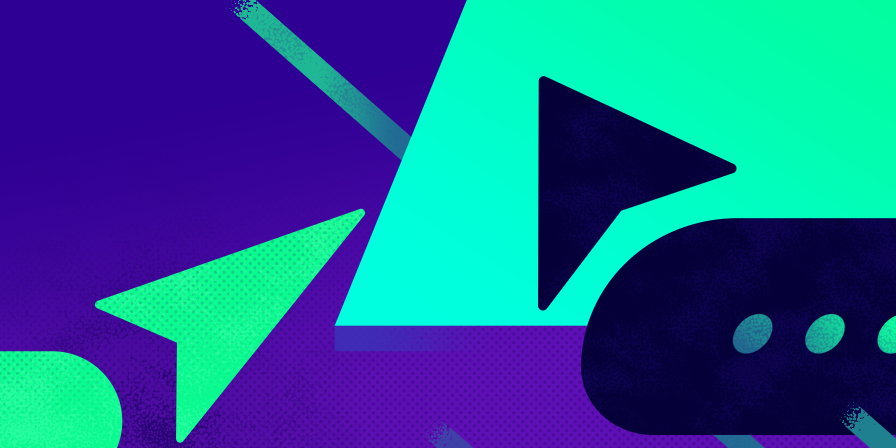
A WebGL 2 fragment shader for this background:

```glsl
#version 300 es
precision highp float;

uniform vec2 u_resolution;
out vec4 outColor;

vec2 hash2(vec2 c) {
    vec3 q = fract(c.xyx * vec3(0.1031, 0.103, 0.0973));
    q += dot(q, q.yzx + 33.33);
    return fract((q.xx + q.yz) * q.zy);
}

// Cellular noise: distance to the nearest scattered point
float cells(vec2 p) {
    vec2 base = floor(p);
    float nearest = 2.0;
    for (int j = -1; j <= 1; j++)
        for (int i = -1; i <= 1; i++) {
            vec2 cell = base + vec2(i, j);
            nearest = min(nearest, length(cell + hash2(cell) - p));
        }
    return nearest;
}

// Soft patches from layered sines, about -1 to 1
float patches(vec2 p) {
    float sum = 0.0, gain = 0.5;
    for (int i = 0; i < 4; i++) {
        sum += gain * sin(p.x + 1.7 * sin(p.y)) * cos(p.y - 0.8 * p.x);
        p = mat2(1.6, 1.2, -1.2, 1.6) * p + 1.3;
        gain *= 0.6;
    }
    return sum;
}

// Diagonal halftone dots
float halftone(vec2 p, float radius) {
    vec2 q = fract(mat2(1, 1, -1, 1) * p * 51.0) - 0.5;
    return 1.0 - smoothstep(radius - 0.12, radius + 0.12, length(q));
}

float quadDistance(vec2 p, vec2 v[4]) {
    float d = 1e3, side = 1.0;
    for (int i = 0; i < 4; i++) {
        vec2 a = v[i], b = v[(i + 1) % 4], e = b - a, w = p - a;
        d = min(d, length(w - e * clamp(dot(w, e) / dot(e, e), 0.0, 1.0)));
        bvec3 crossing = bvec3(p.y >= a.y, p.y < b.y, e.x * w.y > e.y * w.x);
        if (all(crossing) || all(not(crossing))) side = -side;
    }
    return side * d;
}

float cover(float d) {
    return clamp(0.5 - d * u_resolution.y, 0.0, 1.0);
}

// Diagonal beam with a grainy start, falling to the right
float beam(vec2 p, vec2 start, float grain) {
    vec2 q = p - start, dir = vec2(0.75, -0.66);
    float along = dot(q, dir), across = dot(q, vec2(0.66, 0.75));
    float fade = smoothstep(-0.04, 0.09, along);
    return cover(abs(across) - 0.027) * smoothstep(0.0, 0.3, fade * 1.3 - grain);
}

void main() {
    vec2 p = gl_FragCoord.xy / u_resolution.y;
    float grain = clamp(cells(p * 150.0), 0.0, 1.0);
    float mottle = patches(p * 11.0);
    float speckle = smoothstep(0.3, 0.8, grain + 0.5 * mottle);

    // Violet ground, brighter at the bottom, with halftone and worn shade
    float low = smoothstep(0.85, 0.1, p.y + 0.15 - 0.2 * p.x);
    vec3 color = mix(vec3(0.185, 0.0, 0.58), vec3(0.37, 0.06, 0.71), low);
    color = mix(color, vec3(0.2, 0.02, 0.5), 0.45 * low * halftone(p, 0.27));
    float shade = exp(-9.0 * dot(p - vec2(0.36, 0.1), p - vec2(0.36, 0.1)));
    color = mix(color, vec3(0.13, 0.01, 0.42), shade * (0.25 + 0.6 * speckle));

    // Beams and the strip under the slanted panel
    vec3 teal = mix(vec3(0.12, 0.72, 0.58), vec3(0.13, 0.42, 0.58), smoothstep(0.7, 0.9, p.x));
    teal = mix(teal, vec3(0.16, 0.35, 0.58), 0.35 * speckle);
    color = mix(color, teal, beam(p, vec2(0.53, 1.0), grain));
    color = mix(color, vec3(0.22, 0.3, 0.65), 0.8 * beam(p, vec2(0.965, 0.045), grain));
    float strip = cover(max(abs(p.y - 0.245) - 0.029, 0.747 - p.x));
    color = mix(color, vec3(0.24, 0.18, 0.72), strip * 0.9 * smoothstep(1.17, 0.85, p.x + 0.1 * grain));

    // Slanted panel
    float panel = max(dot(p - vec2(0.747, 0.273), vec2(-0.927, 0.376)), 0.273 - p.y);
    vec3 mint = mix(vec3(0.0, 1.0, 0.87), vec3(0.01, 0.99, 0.62),
        smoothstep(0.25, 1.25, 0.65 * p.y + 0.4 * (p.x - 0.75)));
    color = mix(color, mint, cover(panel));

    // Dark pointer and speech bubble
    vec3 navy = mix(vec3(0.02, 0.005, 0.22), vec3(0.08, 0.02, 0.39), 0.5 * speckle * smoothstep(-0.3, 0.5, mottle));
    float pointer = quadDistance(p, vec2[4](vec2(1.2135, 0.819), vec2(1.633, 0.624),
        vec2(1.38, 0.539), vec2(1.212, 0.318))) - 0.011;
    bool upper = p.y > 0.18;
    vec2 radii = upper ? vec2(0.349, 0.333) : vec2(0.161, 0.151);
    vec2 q = (p - vec2(upper ? 1.646 : 1.458, 0.18)) / radii;
    float bubble = (length(vec2(min(q.x, 0.0), q.y)) - 1.0) * radii.y;
    color = mix(color, navy, cover(min(pointer, bubble)));

    // Row of tilted ovals, turning greener to the right
    float index = clamp(floor((p.x - 1.6) / 0.1615), 0.0, 2.0);
    vec2 o = p - vec2(1.68 + 0.1615 * index, 0.255);
    o = vec2(o.x + o.y, o.y - o.x) * 0.7071;
    float oval = (length(o / vec2(0.051, 0.036)) - 1.0) * 0.036;
    float lit = clamp(0.2 + 0.4 * index + 4.0 * o.x - 0.25 * speckle, 0.0, 1.0);
    color = mix(color, mix(vec3(0.13, 0.4, 0.56), vec3(0.06, 0.98, 0.62), lit), cover(oval));
    color = mix(color, vec3(0.12, 0.5, 0.56), beam(p, vec2(1.89, 0.082), grain));

    // Green pointer and corner bubble
    float arrow = quadDistance(p, vec2[4](vec2(0.806, 0.525), vec2(0.221, 0.32),
        vec2(0.404, 0.241), vec2(0.402, 0.021))) - 0.009;
    vec2 c = p - vec2(0.117, 0.06);
    float corner = length(vec2(max(c.x, 0.0), c.y)) - 0.156;
    vec3 green = mix(vec3(0.04, 0.98, 0.56), vec3(0.2, 1.0, 0.65), 0.7 * speckle);
    float dotted = smoothstep(-0.1, 0.25, p.y - 0.35 * p.x) * (0.55 - 0.3 * speckle);
    green = mix(green, vec3(0.08, 0.66, 0.52), dotted * halftone(p, 0.25));
    color = mix(color, green, cover(min(arrow, corner)));

    outColor = vec4(color, 1.0);
}
```
